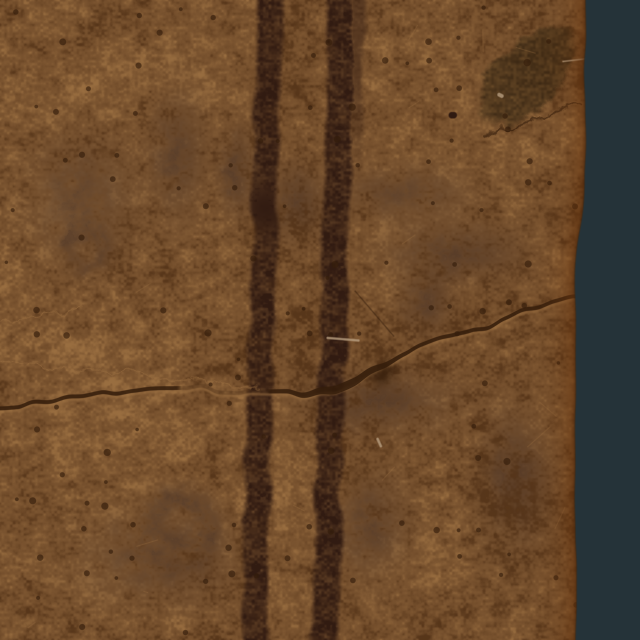
Write a Shadertoy shader that draws this texture.

```glsl
const vec3 BACKDROP = vec3(0.145, 0.200, 0.222);
const vec3 HIDE_DARK = vec3(0.34, 0.21, 0.10);
const vec3 HIDE_MID = vec3(0.470, 0.320, 0.180);
const vec3 HIDE_LIGHT = vec3(0.60, 0.43, 0.25);
const vec3 STAIN = vec3(0.30, 0.205, 0.145);
const vec3 INK = vec3(0.185, 0.100, 0.065);
const vec3 PATCH = vec3(0.270, 0.190, 0.095);
const vec3 RIM = vec3(0.42, 0.21, 0.05);
const vec3 CRACK = vec3(0.20, 0.11, 0.04);
const vec3 PALE = vec3(0.72, 0.62, 0.50);
const float GRAIN_SCALE = 230.0;
const float GRAIN_AMOUNT = 0.55;
const float SPECK_CELLS = 26.0;
const int SCRATCH_COUNT = 16;

// Soft stains: centre, radii
const vec4 STAINS[11] = vec4[11](
    vec4(0.13, 0.69, 0.07, 0.08), vec4(0.28, 0.76, 0.035, 0.085),
    vec4(0.37, 0.73, 0.025, 0.06), vec4(0.465, 0.68, 0.04, 0.05),
    vec4(0.64, 0.695, 0.08, 0.035), vec4(0.71, 0.605, 0.09, 0.04),
    vec4(0.665, 0.525, 0.035, 0.04), vec4(0.60, 0.37, 0.10, 0.04),
    vec4(0.81, 0.25, 0.05, 0.09), vec4(0.58, 0.18, 0.05, 0.07),
    vec4(0.25, 0.13, 0.10, 0.06));

float hash(vec2 p) {
    return fract(sin(dot(p, vec2(127.1, 311.7))) * 43758.5453);
}

float noise(vec2 p) {
    vec2 i = floor(p), f = fract(p);
    f = f * f * (3.0 - 2.0 * f);
    return mix(mix(hash(i), hash(i + vec2(1, 0)), f.x),
               mix(hash(i + vec2(0, 1)), hash(i + vec2(1, 1)), f.x), f.y);
}

float fbm(vec2 p) {
    float sum = 0.0, amp = 0.5;
    for (int i = 0; i < 5; i++) {
        sum += amp * noise(p);
        p = mat2(1.6, 1.2, -1.2, 1.6) * p + 7.3;
        amp *= 0.5;
    }
    return sum;
}

float stroke(vec2 p, vec2 a, vec2 b, float width) {
    vec2 d = b - a;
    float h = clamp(dot(p - a, d) / dot(d, d), 0.0, 1.0);
    float soft = max(0.0012, 1.0 / iResolution.y);
    return 1.0 - smoothstep(width - soft, width + soft, length(p - a - d * h));
}

float blob(vec2 p, vec2 centre, vec2 radii) {
    vec2 q = (p - centre) / radii;
    return exp(-dot(q, q));
}

float ring(vec2 p, vec2 centre, float radius, float width) {
    float d = (length(p - centre) - radius) / width;
    return exp(-d * d);
}

float band(float x, float centre, float halfWidth) {
    return 1.0 - smoothstep(halfWidth - 0.006, halfWidth + 0.005, abs(x - centre));
}

float crackHeight(float x) {
    return 0.365 + 0.03 * smoothstep(0.0, 0.26, x) - 0.01 * smoothstep(0.28, 0.43, x)
        + 0.08 * smoothstep(0.48, 0.70, x) + 0.07 * smoothstep(0.65, 0.92, x);
}

void mainImage(out vec4 fragColor, in vec2 fragCoord) {
    vec2 uv = fragCoord / iResolution.xy;
    float cloud = fbm(uv * 9.0), mottle = fbm(uv * 45.0 + 20.0);
    float grain = 0.6 * noise(uv * GRAIN_SCALE) + 0.4 * noise(uv * GRAIN_SCALE * vec2(0.35, 0.8) + 5.0);
    vec2 warped = uv + 0.03 * (vec2(mottle, fbm(uv * 40.0 + 3.0)) - 0.5);

    // Hide: broad clouds, mottling and grain, brighter toward the left
    float tone = 0.56 + 0.6 * (cloud - 0.5) + 0.75 * (mottle - 0.5)
        + GRAIN_AMOUNT * (grain - 0.5) - 0.17 * uv.x;
    vec3 col = mix(HIDE_DARK, HIDE_MID, smoothstep(0.0, 0.5, tone));
    col = mix(col, HIDE_LIGHT, smoothstep(0.42, 0.95, tone));

    // Stains and ring marks
    float stain = 0.0;
    for (int i = 0; i < 11; i++) stain += blob(warped, STAINS[i].xy, STAINS[i].zw);
    stain += ring(warped, vec2(0.28, 0.175), 0.046, 0.02) + 0.6 * ring(warped, vec2(0.137, 0.61), 0.03, 0.012);
    col = mix(col, STAIN, min(stain, 1.0) * clamp(1.3 * mottle + 0.5 * grain - 0.4, 0.0, 0.75));

    // Two worn ink bands
    float wobble = 0.012 * (noise(uv * vec2(3.0, 22.0)) - 0.5) + 0.006 * (mottle - 0.5);
    float left = band(uv.x + wobble, 0.397 + 0.025 * uv.y, 0.020);
    float right = band(uv.x - wobble, 0.507 + 0.028 * uv.y, 0.021);
    float smear = band(uv.x + wobble, 0.556, 0.012) * smoothstep(0.68, 0.90, uv.y) * 0.45;
    float wear = clamp(0.68 + 0.65 * (mottle - 0.5) - 0.6 * (grain - 0.5) + 0.2 * cloud, 0.3, 0.97);
    float ink = max(max(left, right) * wear, smear);
    ink = max(ink, left * blob(uv, vec2(0.414, 0.675), vec2(0.06, 0.065)) * 0.95);
    col = mix(col, INK, ink);

    // Dark patch near the upper right
    vec2 q = mat2(0.73, -0.68, 0.68, 0.73) * (warped - vec2(0.825, 0.882));
    float patchMask = 1.0 - smoothstep(0.85, 1.08, length(q / vec2(0.095, 0.052)));
    col = mix(col, PATCH * (0.7 + 0.6 * grain), patchMask * 0.75);
    col = mix(col, CRACK, 0.6 * stroke(warped, vec2(0.755, 0.79), vec2(0.91, 0.84), 0.0018));

    // Long crack with a lit lip and fine creases
    float gap = uv.y - crackHeight(uv.x) - 0.009 * (noise(vec2(uv.x * 38.0, 2.0)) - 0.5);
    float thick = 0.0018 + 0.004 * exp(-pow((uv.x - 0.54) / 0.06, 2.0));
    float faded = 1.0 - 0.8 * band(uv.x, 0.35, 0.07);
    col = mix(col, HIDE_LIGHT, 0.55 * exp(-pow((gap + 0.005) / 0.003, 2.0)));
    col = mix(col, CRACK, 0.85 * faded * (1.0 - smoothstep(thick, thick + 0.0025, abs(gap))));
    col = mix(col, CRACK, 0.75 * blob(warped, vec2(0.595, 0.413), vec2(0.018, 0.016)));
    float crease = stroke(warped, vec2(0.0, 0.435), vec2(0.40, 0.392), 0.001)
        + stroke(warped, vec2(0.0, 0.50), vec2(0.13, 0.515), 0.001);
    col = mix(col, HIDE_LIGHT, 0.5 * min(crease, 1.0));
    col = mix(col, CRACK, 0.5 * stroke(uv, vec2(0.555, 0.545), vec2(0.615, 0.475), 0.001));

    // Scattered specks and hairline scratches
    vec2 cell = floor(uv * SPECK_CELLS);
    vec2 offset = 0.25 + 0.5 * vec2(hash(cell), hash(cell + 17.0));
    float radius = 0.04 + 0.08 * hash(cell + 31.0);
    float speck = 1.0 - smoothstep(radius, radius + 0.06, length(fract(uv * SPECK_CELLS) - offset));
    col = mix(col, CRACK, 0.65 * speck * step(0.8, hash(cell + 43.0)));
    for (int i = 0; i < SCRATCH_COUNT; i++) {
        float id = float(i);
        vec2 start = vec2(hash(vec2(id, 1.0)), hash(vec2(id, 2.0)));
        vec2 run = 0.07 * (vec2(hash(vec2(id, 3.0)), hash(vec2(id, 4.0))) - 0.5);
        col = mix(col, HIDE_LIGHT, 0.4 * stroke(uv, start, start + run, 0.0006));
    }
    col = mix(col, INK, stroke(uv, vec2(0.706, 0.820), vec2(0.709, 0.820), 0.005));
    float nick = stroke(uv, vec2(0.512, 0.472), vec2(0.560, 0.468), 0.0018)
        + stroke(uv, vec2(0.88, 0.904), vec2(0.915, 0.908), 0.0012)
        + stroke(uv, vec2(0.780, 0.852), vec2(0.784, 0.850), 0.003)
        + stroke(uv, vec2(0.590, 0.314), vec2(0.595, 0.303), 0.002);
    col = mix(col, PALE, 0.8 * min(nick, 1.0));

    // Burnt rim and the backdrop past the cut edge
    float edge = 0.900 + 0.014 * smoothstep(0.57, 0.72, uv.y) + 0.004 * (noise(vec2(uv.y * 18.0, 4.0)) - 0.5);
    float inset = edge - uv.x;
    col = mix(col, RIM, 0.65 * exp(-max(inset, 0.0) / 0.022));
    col = mix(col, CRACK, 0.6 * exp(-max(inset, 0.0) / 0.003));
    float soft = max(0.002, 1.0 / iResolution.x);
    col = mix(BACKDROP, col, smoothstep(-soft, soft, inset));
    fragColor = vec4(col, 1.0);
}
```
